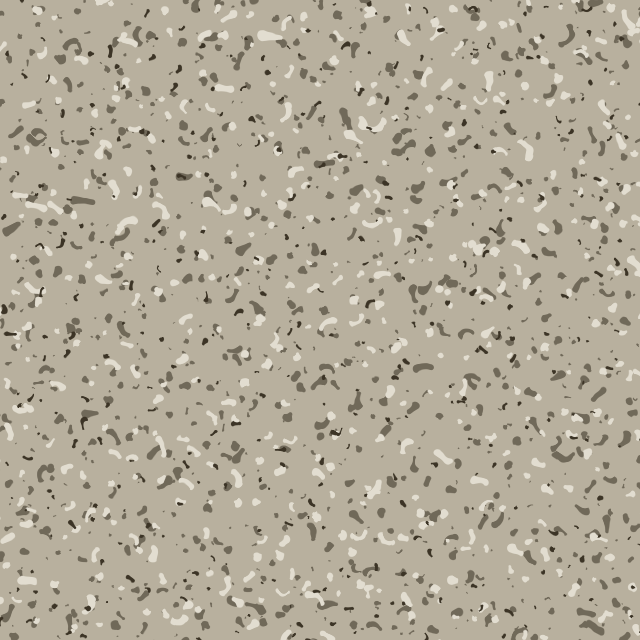
Reproduce this texture procedurally as a WebGL 2 fragment shader.

```glsl
#version 300 es
precision highp float;
// Speckled terrazzo: pale, brown and dark rounded chips strewn over a plain beige ground.

#define GROUND vec3(0.720, 0.690, 0.618)
#define PALE   vec3(0.885, 0.865, 0.815)
#define BROWN  vec3(0.440, 0.410, 0.350)
#define DARK   vec3(0.235, 0.205, 0.150)
#define EDGE 0.0011        // half width of the soft chip outline
#define WARP 0.0034        // strength of the outline distortion
#define WARP_SCALE 105.0   // distortion cells across the canvas
#define STRETCH 2.5        // longest chip, in radii
#define BEND 0.32          // strongest curvature of a chip

uniform vec2 u_resolution;
out vec4 fragColor;

float hash(vec2 p) {
    return fract(sin(dot(p, vec2(127.1, 311.7))) * 43758.5453);
}

float noise(vec2 p) {
    vec2 i = floor(p), f = fract(p);
    f = f * f * (3.0 - 2.0 * f);
    return mix(mix(hash(i), hash(i + vec2(1, 0)), f.x),
               mix(hash(i + vec2(0, 1)), hash(i + vec2(1, 1)), f.x), f.y);
}

// Bent bar with uneven ends and a narrowed waist
float chipDistance(vec2 p, float radius, vec2 id) {
    float angle = 6.2832 * hash(id + 3.7);
    float c = cos(angle), s = sin(angle);
    p = mat2(c, -s, s, c) * p / radius;

    float longness = hash(id + 8.1);
    float halfLength = mix(0.15, STRETCH, longness * longness);
    float bend = BEND * (2.0 * hash(id + 12.9) - 1.0);
    float taper = 0.5 * hash(id + 17.3);
    float waist = 0.42 * hash(id + 21.1) * smoothstep(0.3, 1.4, halfLength);

    float x = clamp(p.x, -halfLength, halfLength);
    float t = x / halfLength;
    float width = 1.0 + taper * t - waist * (1.0 - t * t);
    return (length(p - vec2(x, bend * x * x)) - width) * radius;
}

// Coverage of one family of chips, scattered on a jittered grid
float chips(vec2 p, float cells, float presence, vec2 radii, float seed) {
    vec2 w = p * WARP_SCALE + seed;
    p += WARP * (vec2(noise(w), noise(w + 41.5)) - 0.5);

    vec2 home = floor(p * cells);
    float nearest = 1.0;
    for (int y = -1; y <= 1; y++) {
        for (int x = -1; x <= 1; x++) {
            vec2 cell = home + vec2(x, y);
            vec2 id = cell + seed;
            if (hash(id) > presence) continue;
            vec2 center = (cell + vec2(hash(id + 31.3), hash(id + 37.9))) / cells;
            float radius = mix(radii.x, radii.y, hash(id + 43.7));
            nearest = min(nearest, chipDistance(p - center, radius, id));
        }
    }
    float soft = max(EDGE, 0.6 / min(u_resolution.x, u_resolution.y));
    return 1.0 - smoothstep(-soft, soft, nearest);
}

void main() {
    vec2 p = gl_FragCoord.xy / min(u_resolution.x, u_resolution.y);

    vec3 color = GROUND;
    color = mix(color, BROWN, chips(p, 25.0, 0.75, vec2(0.0008, 0.0020), 113.2));
    color = mix(color, BROWN, chips(p, 27.0, 0.75, vec2(0.0027, 0.0060), 211.6));
    color = mix(color, PALE, chips(p, 26.0, 0.62, vec2(0.0028, 0.0061), 337.4));
    color = mix(color, DARK, chips(p, 24.0, 0.65, vec2(0.0013, 0.0034), 451.8));

    fragColor = vec4(color, 1.0);
}
```
